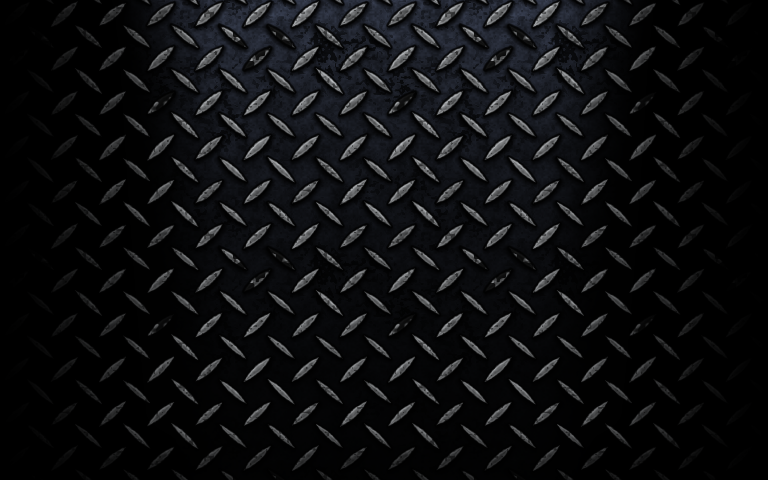
Write a WebGL 2 fragment shader that draws this texture.

```glsl
#version 300 es
precision highp float;
// Dark steel tread plate: two interleaved lattices of raised lens-shaped bars,
// leaning opposite ways, on pitted blue-black metal under a spotlight from above.
// Wear comes from value noise that wraps every few cells, so marks recur.

#define CELL vec2(0.1004, 0.0925)     // lattice pitch, in canvas heights
#define ANCHOR vec2(-0.0635, 0.0077)  // one bar centre, from canvas centre
#define WRAP 5.0                      // cells before the wear recurs
#define BAR_LENGTH 0.0365             // half length of a bar
#define BAR_WIDTH 0.0078              // half width of a bar
#define BAR_ANGLE 0.73                // lean in radians
#define BEVEL 0.0045                  // dark flank around each bar
#define PLATE_COLOR vec3(0.185, 0.208, 0.268)
#define BAR_COLOR vec3(0.61, 0.62, 0.63)
#define PIT_AMOUNT 0.75

uniform vec2 u_resolution;
out vec4 fragColor;

float hash(vec2 p) {
    vec3 q = fract(p.xyx * 0.1031);
    q += dot(q, q.yzx + 33.33);
    return fract((q.x + q.y) * q.z);
}

// Value noise in cell units; an integer frequency keeps it periodic.
float noise(vec2 cell, float freq) {
    vec2 p = cell * freq, i = floor(p), f = fract(p);
    float period = WRAP * freq;
    vec2 a = mod(i, period), b = mod(i + 1.0, period);
    f = f * f * (3.0 - 2.0 * f);
    a += freq * 7.0;
    b += freq * 7.0;
    return mix(mix(hash(a), hash(vec2(b.x, a.y)), f.x),
               mix(hash(vec2(a.x, b.y)), hash(b), f.x), f.y);
}

float fbm(vec2 cell, float freq) {
    float sum = 0.0, gain = 0.5;
    for (int i = 0; i < 4; i++) {
        sum += gain * noise(cell, freq);
        freq *= 2.0;
        gain *= 0.55;
    }
    return sum;
}

// Signed distance to a pointed lens lying along x.
float lens(vec2 p, float halfLen, float halfWid) {
    p = abs(p.yx);
    float d = (halfLen * halfLen - halfWid * halfWid) / (2.0 * halfWid);
    return (p.y - halfLen) * d > p.x * halfLen
        ? length(p - vec2(0.0, halfLen))
        : length(p + vec2(d, 0.0)) - d - halfWid;
}

void main() {
    vec2 p = (gl_FragCoord.xy - 0.5 * u_resolution) / u_resolution.y;
    float px = 1.0 / u_resolution.y;
    float depth = 0.5 - p.y;
    float side = abs(p.x);
    vec2 cell = (p - ANCHOR) / CELL;

    // Spotlight on the plate, and a wider sheen on the bars
    float spot = 1.0 - smoothstep(0.34, 0.57, side * (1.0 + 0.3 * depth));
    spot *= exp(-2.7 * depth) * (1.0 - 0.5 * smoothstep(0.5, 1.0, depth));
    float sheen = 1.0 - smoothstep(0.28, 0.81, side);
    sheen *= mix(1.05, 0.72, depth) * (1.0 - 0.6 * smoothstep(0.86, 1.0, depth));

    // Mottled plate with clusters of dark pits and fine pale grain
    float mottle = fbm(cell, 3.0);
    float fine = noise(cell, 24.0);
    float cluster = smoothstep(0.42, 0.75, fbm(cell + 1.7, 1.0));
    float pits = smoothstep(0.6, 0.76, 0.6 * noise(cell, 14.0) + 0.4 * fine + 0.14 * cluster);
    vec3 color = PLATE_COLOR * spot * (0.5 + 0.85 * mottle + 0.3 * (fine - 0.5));
    color *= 1.0 - PIT_AMOUNT * pits * (0.4 + 0.6 * cluster);

    // Two lattices of bars, the second shifted by half a cell
    for (int k = 0; k < 2; k++) {
        float flip = float(k);
        vec2 c = cell + 0.5 * flip;
        vec2 id = floor(c + 0.5);
        vec2 q = (c - id) * CELL;
        float seed = hash(mod(id, WRAP) + 17.0 + 40.0 * flip);

        float angle = (BAR_ANGLE + 0.08 * (seed - 0.5)) * (1.0 - 2.0 * flip);
        vec2 axis = vec2(cos(angle), sin(angle));
        vec2 local = vec2(dot(q, axis), dot(q, vec2(-axis.y, axis.x)));
        float halfWid = BAR_WIDTH * mix(1.12, 0.85, depth) * (1.0 - 0.24 * flip);
        float halfLen = BAR_LENGTH * (0.96 + 0.08 * seed);
        float edge = lens(local, halfLen, halfWid) + 0.0014 * (noise(cell, 20.0) - 0.5);

        // Soft shadow below, dark flank, thin lit rim above
        float shadow = lens(q + vec2(-0.002, 0.005), halfLen, halfWid);
        shadow = lens(local + vec2(0.0, 0.0035), halfLen, halfWid + 0.001);
        color *= mix(0.22, 1.0, smoothstep(-0.001, 0.013, shadow));
        color *= mix(0.18, 1.0, smoothstep(0.6 * BEVEL, BEVEL + px, edge));
        float rim = 1.0 - smoothstep(0.0, 0.0012 + px, abs(edge - BEVEL));
        color += PLATE_COLOR * rim * spot * 0.22 * smoothstep(0.0, halfWid, local.y);

        // Worn face: domed shading, streaks, nicks and a few deep gouges
        float across = local.y / halfWid;
        float along = local.x / halfLen;
        float shade = 0.72 + 0.26 * across - 0.2 * across * across;
        shade *= 1.0 - 0.22 * along * along - 0.22 * flip * max(along, 0.0);
        shade *= 0.76 + 0.3 * seed + 0.4 * (noise(cell, 16.0) - 0.5);
        shade += 0.3 * (1.0 - smoothstep(0.0, 0.0016 + px, abs(edge + 0.0018)));
        float nick = smoothstep(0.7, 0.85, noise(cell + 2.3, 18.0));
        float gouge = step(seed, 0.09) * smoothstep(0.45, 0.6, noise(cell, 9.0));
        shade *= 1.0 - max(0.45 * nick, 0.85 * gouge);
        float face = 1.0 - smoothstep(-px, px, edge);
        color = mix(color, BAR_COLOR * shade * sheen, face);
    }

    fragColor = vec4(clamp(color + 0.004 * sheen, 0.0, 1.0), 1.0);
}
```
